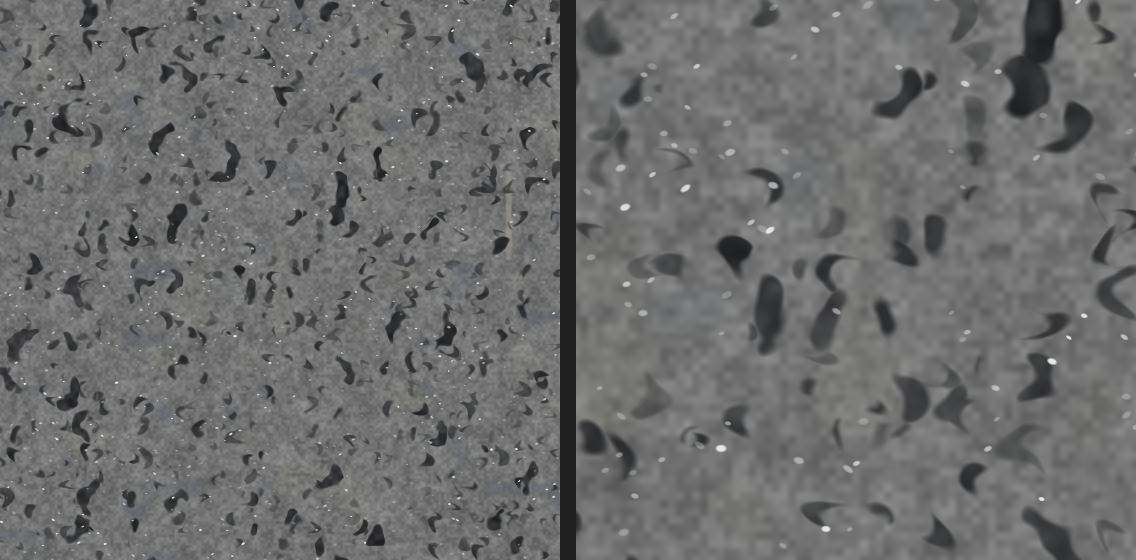
Left: the whole. Right: its middle third, enlarged.
This texture is drawn by a Shadertoy shader. Its source:

```glsl
// Grey porous stone with dark leaning pits, soft grain and tiny bright flecks.

const vec3 STONE = vec3(0.450, 0.452, 0.451);
const vec3 PIT = vec3(0.120, 0.123, 0.132);
const vec3 FLECK = vec3(0.92, 0.93, 0.92);
const vec3 DUST = vec3(0.60, 0.59, 0.55);
const vec3 STAIN = vec3(0.36, 0.38, 0.42);

const float LEAN = 0.22;          // mean pit tilt from vertical, radians
const float LEAN_SPREAD = 1.3;
const float PIT_SOFTNESS = 0.0028;
const float FLECK_CELLS = 90.0;
const float FLECK_SHARE = 0.075;
const vec2 FLECK_RADIUS = vec2(0.0025, 0.0017);
const vec2 SCRATCH_CENTER = vec2(0.908, 0.615);
const float SCRATCH_HALF_LENGTH = 0.075;

vec3 hash3(vec2 p) {
    vec3 q = fract(p.xyx * vec3(0.1031, 0.1030, 0.0973));
    q += dot(q, q.yxz + 33.33);
    return fract((q.xxy + q.yzz) * q.zyx);
}

float noise(vec2 p) {
    vec2 i = floor(p), f = fract(p);
    f = f * f * (3.0 - 2.0 * f);
    float low = mix(hash3(i).x, hash3(i + vec2(1, 0)).x, f.x);
    float high = mix(hash3(i + vec2(0, 1)).x, hash3(i + vec2(1, 1)).x, f.x);
    return mix(low, high, f.y);
}

// Scattered bent capsules; depthRange sets the faintest and darkest pit.
float pits(vec2 p, float cells, float radius, float spine, float share, vec2 depthRange) {
    vec2 cell = floor(p * cells);
    float roughness = noise(p * 75.0 + cells) - 0.5;
    float mask = 0.0;
    for (int y = -1; y <= 1; y++)
    for (int x = -1; x <= 1; x++) {
        vec2 id = cell + vec2(x, y);
        vec3 place = hash3(id + cells * 7.0);
        if (place.z > share) continue;
        vec3 form = hash3(id + cells * 13.0 + 71.0);
        vec3 bend = hash3(id + cells * 19.0 + 37.0);
        vec2 d = p - (id + 0.15 + 0.7 * place.xy) / cells;

        float angle = LEAN + LEAN_SPREAD * (form.x - 0.5);
        vec2 axis = vec2(sin(angle), cos(angle));
        float along = dot(d, axis);
        float across = dot(d, vec2(axis.y, -axis.x));

        float size = mix(0.6, 1.3, form.y);
        float halfLength = spine * size * mix(0.5, 1.5, form.z);
        across += (bend.x - 0.5) * 1.2 * along * along / halfLength;
        along -= clamp(along, -halfLength, halfLength);
        float dist = length(vec2(across, along)) - radius * size;
        dist += roughness * radius * 1.5;

        float depth = mix(depthRange.x, depthRange.y, bend.y);
        mask = max(mask, depth * (1.0 - smoothstep(-PIT_SOFTNESS, PIT_SOFTNESS, dist)));
    }
    return mask;
}

// Small, slightly wide glints gathered into loose clusters.
float flecks(vec2 p, float pixel) {
    vec2 cell = floor(p * FLECK_CELLS);
    float edge = max(0.35, 0.5 * pixel / FLECK_RADIUS.y);
    float mask = 0.0;
    for (int y = -1; y <= 1; y++)
    for (int x = -1; x <= 1; x++) {
        vec2 id = cell + vec2(x, y);
        vec3 place = hash3(id + 411.0);
        float cluster = smoothstep(0.2, 0.85, noise(id * 0.17 + 9.0));
        if (place.z > FLECK_SHARE * mix(0.35, 1.9, cluster)) continue;
        vec3 form = hash3(id + 907.0);
        vec2 d = p - (id + place.xy) / FLECK_CELLS;
        d.y += (form.z - 0.5) * d.x;
        float dist = length(d / (FLECK_RADIUS * mix(0.6, 1.2, form.x)));
        float glint = mix(0.25, 1.0, form.y * form.y);
        mask = max(mask, glint * (1.0 - smoothstep(1.0 - edge, 1.0 + edge, dist)));
    }
    return mask;
}

void mainImage(out vec4 fragColor, in vec2 fragCoord) {
    float pixel = 1.0 / iResolution.y;
    vec2 p = fragCoord * pixel;

    // Mottled stone body
    float grain = 0.09 * (noise(p * 85.0) - 0.5)
                + 0.11 * (noise(p * 210.0 + 17.0) - 0.5)
                + 0.05 * (noise(p * 22.0 + 41.0) - 0.5);
    vec3 color = STONE + grain;

    // Cool stains and pale dust
    color = mix(color, STAIN, 0.45 * smoothstep(0.80, 0.95, noise(p * vec2(17.0, 23.0) + 63.0)));
    float dust = smoothstep(0.70, 0.95, noise(p * 14.0 + 5.0)) * noise(p * 120.0 + 29.0);
    color = mix(color, DUST, 0.45 * dust);

    // Faint pale scratch
    vec2 s = p - SCRATCH_CENTER;
    s.x += 0.004 * (noise(p * 50.0) - 0.5);
    s.y -= clamp(s.y, -SCRATCH_HALF_LENGTH, SCRATCH_HALF_LENGTH);
    color = mix(color, DUST, 0.65 * (1.0 - smoothstep(0.002, 0.007, length(s))));

    // Pits in three sizes, bent by a gentle warp
    vec2 warp = vec2(noise(p * 38.0 + 3.0), noise(p * 38.0 + 83.0)) - 0.5;
    vec2 q = p + 0.012 * warp;
    float pit = pits(q, 11.0, 0.0088, 0.014, 0.42, vec2(0.75, 1.0));
    pit = max(pit, pits(q, 24.0, 0.0056, 0.007, 0.29, vec2(0.5, 0.95)));
    pit = max(pit, pits(q, 48.0, 0.0043, 0.003, 0.18, vec2(0.3, 0.85)));
    pit *= mix(0.7, 1.1, noise(p * 95.0 + 55.0));
    color = mix(color, PIT, min(pit, 1.0));

    color = mix(color, FLECK, flecks(p, pixel));
    fragColor = vec4(color, 1.0);
}
```
